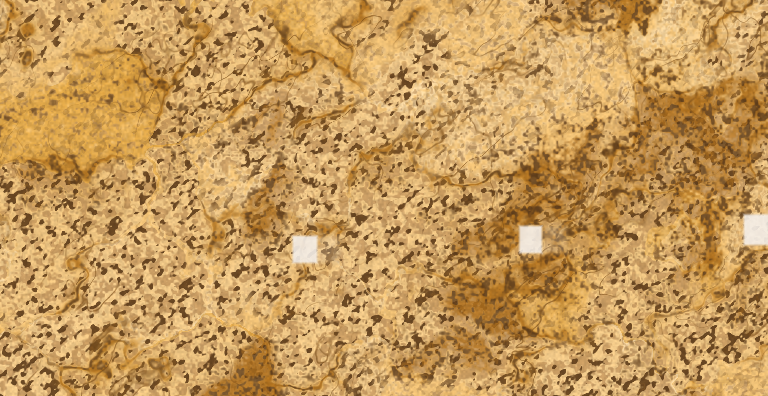
Give the GLSL for this texture, as a WebGL 2 fragment shader.

```glsl
#version 300 es
precision highp float;

uniform vec2 u_resolution;
out vec4 fragColor;

const vec3 CREAM = vec3(0.95, 0.83, 0.63);
const vec3 SAND = vec3(0.93, 0.75, 0.46);
const vec3 BEIGE = vec3(0.75, 0.58, 0.37);
const vec3 GOLD = vec3(0.86, 0.63, 0.24);
const vec3 RUST = vec3(0.66, 0.42, 0.11);
const vec3 UMBER = vec3(0.36, 0.23, 0.10);
const vec3 GLARE = vec3(0.96, 0.94, 0.92);

// Integer hash giving two values in 0..1
vec2 hash2(vec2 cell) {
  uvec2 v = uvec2(ivec2(cell)) * 1664525u + 1013904223u;
  v.x += v.y * 1664525u;
  v.y += v.x * 1664525u;
  v ^= v >> 16u;
  v.x += v.y * 1664525u;
  v.y += v.x * 1664525u;
  v ^= v >> 16u;
  return vec2(v & 65535u) / 65535.0;
}

float noise(vec2 p) {
  vec2 i = floor(p), f = fract(p);
  f = f * f * (3.0 - 2.0 * f);
  float low = mix(hash2(i).x, hash2(i + vec2(1, 0)).x, f.x);
  float high = mix(hash2(i + vec2(0, 1)).x, hash2(i + vec2(1, 1)).x, f.x);
  return mix(low, high, f.y);
}

float fbm(vec2 p, int octaves) {
  float sum = 0.0, amp = 0.5, total = 0.0;
  for (int i = 0; i < octaves; i++) {
    sum += amp * noise(p);
    total += amp;
    amp *= 0.55;
    p = mat2(1.6, 1.2, -1.2, 1.6) * p + 7.3;
  }
  return sum / total;
}

// x: gap between the two nearest seeds, yz: random values of the cell
vec3 mineralCells(vec2 p) {
  vec2 base = floor(p), id = base;
  float near = 9.0, second = 9.0;
  for (int y = -1; y <= 1; y++)
  for (int x = -1; x <= 1; x++) {
    vec2 cell = base + vec2(x, y);
    float d = length(cell + hash2(cell) - p);
    if (d < near) { second = near; near = d; id = cell; }
    else second = min(second, d);
  }
  return vec3(second - near, hash2(id + 41.0));
}

// Thin line where the noise crosses its middle value
float crack(vec2 p, float width) {
  return 1.0 - smoothstep(0.0, width, abs(fbm(p, 4) - 0.5));
}

float softBox(vec2 p, vec2 halfSize, float blur) {
  vec2 d = abs(p) - halfSize;
  return 1.0 - smoothstep(-blur, blur, max(d.x, d.y));
}

vec3 granite(vec2 p) {
  vec2 slant = mat2(0.75, -0.66, 0.66, 0.75) * p;
  vec2 warp = vec2(fbm(p * 3.5, 5), fbm(p * 3.5 + 17.0, 5)) - 0.5;
  vec3 cells = mineralCells(slant * vec2(2.4, 3.5) + warp * 1.9 + 3.0);
  float cloud = fbm(slant * vec2(3.0, 5.0) + warp * 2.0 + 31.0, 5);
  float stain = fbm(slant * vec2(2.2, 4.6) + warp * 1.5 + 57.0, 6);
  float grain = 0.55 * noise(p * 70.0 + warp * 9.0) + 0.45 * noise(p * 145.0);
  float inside = smoothstep(0.0, 0.12, cells.x);

  // Pale ground with golden clouds
  vec3 col = mix(SAND, CREAM, smoothstep(0.38, 0.62, 0.5 * cloud + 0.5 * grain));
  float golden = smoothstep(0.48, 0.72, 0.4 * cells.z + 0.6 * stain + 0.3 * (grain - 0.5));
  col = mix(col, GOLD, golden * 0.85);
  col = mix(col, BEIGE, 0.6 * smoothstep(0.56, 0.74, grain));

  // Coarse speckled zones
  float zone = smoothstep(0.48, 0.58, 0.45 * cells.y * inside + 0.55 * cloud + 0.05);
  vec3 coarse = mix(BEIGE, mix(SAND, CREAM, 0.4), smoothstep(0.36, 0.58, grain));
  col = mix(col, coarse, zone * 0.85);
  float fleck = fbm(slant * vec2(62.0, 84.0) + 11.0, 2);
  col = mix(col, UMBER, smoothstep(0.6, 0.72, fleck) * mix(0.22, 0.9, zone));

  // Rusty seams between the patches
  float patchy = smoothstep(0.36, 0.62, fbm(p * 5.0 + 83.0, 4));
  float halo = exp(-cells.x * 9.0) * patchy;
  float seam = (1.0 - smoothstep(0.01, 0.07, cells.x)) * patchy;
  col = mix(col, mix(GOLD, RUST, 0.55), halo * 0.75);
  col = mix(col, mix(RUST, UMBER, smoothstep(0.4, 0.65, grain)), seam * 0.75);

  // Brown stains broken up by the grain
  float smear = smoothstep(0.56, 0.7, stain + 0.25 * (grain - 0.5));
  col = mix(col, mix(RUST, UMBER, smoothstep(0.5, 0.75, grain)), smear * 0.8);

  // Hairline fractures
  float hair = crack(slant * vec2(3.5, 7.0) + warp + 5.0, 0.012);
  hair = max(hair, 0.7 * crack(p * vec2(6.0, 4.0) + 23.0, 0.01));
  col = mix(col, mix(RUST, UMBER, 0.6), hair * (0.15 + 0.5 * patchy));

  return col * (0.94 + 0.14 * noise(p * 180.0 + 9.0));
}

void main() {
  vec2 p = gl_FragCoord.xy / u_resolution.y;
  vec3 col = granite(p);

  // Small window reflections on the polish
  for (int i = 0; i < 3; i++) {
    float n = float(i);
    vec2 centre = vec2(0.77 + 0.57 * n, 0.37 + 0.025 * n);
    vec2 size = vec2(0.026, 0.034) + 0.008 * hash2(vec2(n, 5.0));
    col = mix(col, GLARE, 0.88 * softBox(p - centre, size, 0.005));
    col = mix(col, GLARE, 0.2 * softBox(p - centre - vec2(0.06, 0.0), size, 0.012));
  }
  fragColor = vec4(clamp(col, 0.0, 1.0), 1.0);
}
```
